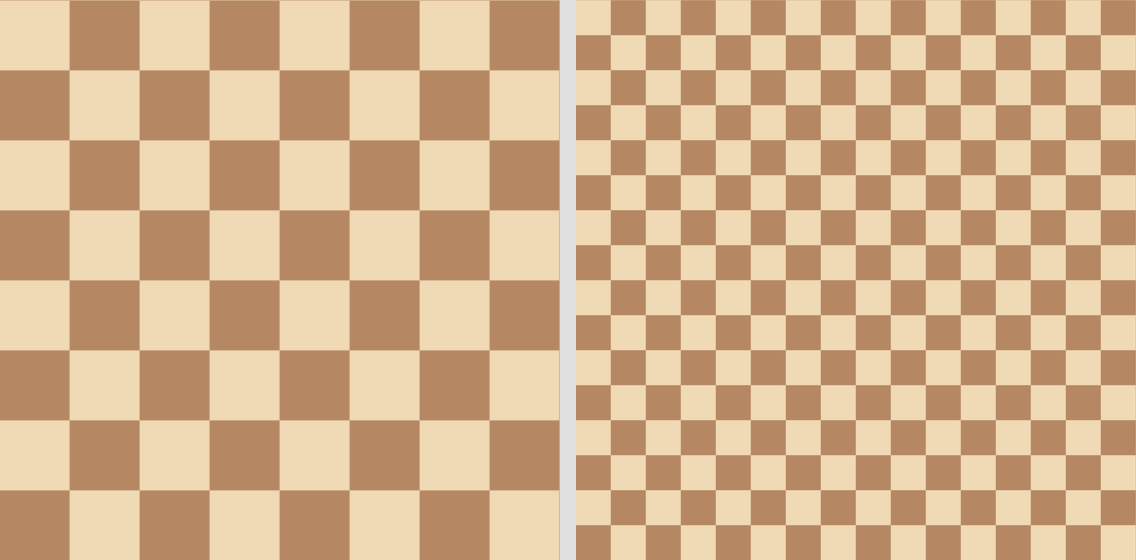
Left: one tile. Right: repeated 2 by 2.
This pattern is drawn by a WebGL 2 fragment shader. Its source:

```glsl
#version 300 es
precision highp float;
// Draws a flat checkerboard of eight by eight light and dark squares that tiles.

uniform vec2 u_resolution;
out vec4 fragColor;

const float CELLS = 8.0;              // squares across and down, even so it wraps
const vec2 GRID_SHIFT = vec2(-0.0007); // slight shift of the grid, in canvas units
const vec3 LIGHT_SQUARE = vec3(0.941, 0.851, 0.710);
const vec3 DARK_SQUARE = vec3(0.710, 0.533, 0.388);

// Square wave of period 2, +1 on even cells and -1 on odd ones,
// averaged over one pixel width.
vec2 alternate(vec2 cell, vec2 pixelWidth) {
    vec2 edgeDistance = 0.5 - abs(mod(cell + 0.5, 2.0) - 1.0);
    return clamp(2.0 * edgeDistance / pixelWidth, -1.0, 1.0);
}

void main() {
    vec2 uv = gl_FragCoord.xy / u_resolution;
    vec2 cell = (uv - GRID_SHIFT) * CELLS;

    // The product of column and row signs gives the checker, dark at lower left
    vec2 sides = alternate(cell, CELLS / u_resolution);
    float darkness = 0.5 + 0.5 * sides.x * sides.y;

    fragColor = vec4(mix(LIGHT_SQUARE, DARK_SQUARE, darkness), 1.0);
}
```
